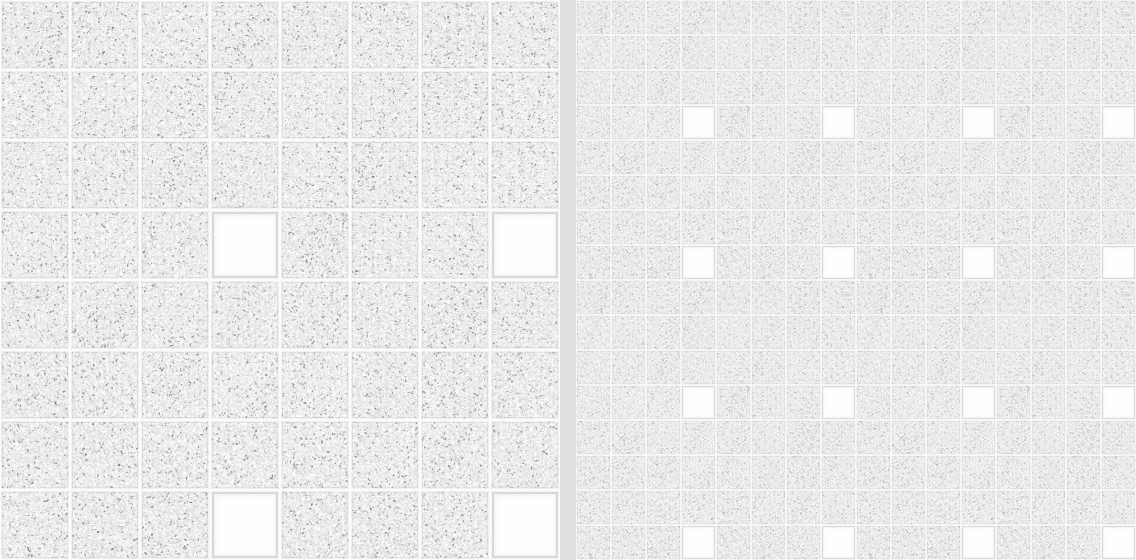
Left, the tile; right, the same tile 2 across and 2 down.
A WebGL 1 fragment shader for this pattern:

```glsl
precision highp float;
// Suspended ceiling: speckled mineral tiles in a white grid, with square light panels.

uniform vec2 u_resolution;

const float TILES = 8.0;          // tiles across and down
const float PANEL_PERIOD = 4.0;   // one light panel per 4 by 4 tiles
const float GRAIN_CELLS = 440.0;  // fine grain lattice across the canvas
const float FLECK_CELLS = 230.0;  // dark fleck lattice across the canvas
const float BAR_HALF = 0.023;     // half bar width, in tiles

const vec3 BAR_COLOR = vec3(0.985);
const vec3 TILE_COLOR = vec3(0.932);
const vec3 SHADOW_COLOR = vec3(0.76);
const vec3 FRAME_COLOR = vec3(0.94);
const vec3 LIGHT_COLOR = vec3(0.998);

float hash(vec2 p) {
  return fract(sin(dot(p, vec2(127.1, 311.7))) * 43758.5453);
}

// Value noise that wraps over the unit square.
float wrappedNoise(vec2 uv, float cells) {
  vec2 p = uv * cells;
  vec2 i = floor(p);
  vec2 f = fract(p);
  f = f * f * (3.0 - 2.0 * f);
  vec2 a = mod(i, cells);
  vec2 b = mod(i + 1.0, cells);
  return mix(mix(hash(a), hash(vec2(b.x, a.y)), f.x),
             mix(hash(vec2(a.x, b.y)), hash(b), f.x), f.y);
}

// Share of a pixel centred at d that lies between lo and hi.
float band(float d, float lo, float hi, float pixel) {
  float overlap = min(d + 0.5 * pixel, hi) - max(d - 0.5 * pixel, lo);
  return clamp(overlap / pixel, 0.0, 1.0);
}

// Darkness of scattered, randomly turned flecks with ragged outlines.
float flecks(vec2 uv, float cells, float pixel) {
  vec2 p = uv * cells;
  vec2 base = floor(p);
  float ragged = 0.9 * (wrappedNoise(uv, 2.0 * cells) - 0.5);
  float dark = 0.0;
  for (int y = -1; y <= 1; y++) {
    for (int x = -1; x <= 1; x++) {
      vec2 cell = base + vec2(float(x), float(y));
      vec2 id = mod(cell, cells);
      vec2 center = cell + vec2(hash(id + 11.3), hash(id + 47.9));
      float angle = 6.2832 * hash(id + 71.7);
      float c = cos(angle);
      float s = sin(angle);
      vec2 d = mat2(c, -s, s, c) * (p - center);
      vec2 radii = mix(vec2(0.26, 0.18), vec2(0.56, 0.34), hash(id + 93.1));
      float soft = min(0.5 * pixel * cells / radii.y, 0.9);
      float reach = length(d / radii) + ragged;
      float cover = 1.0 - smoothstep(1.0 - soft, 1.0 + soft, reach);
      float depth = 0.4 * pow(hash(id + 29.5), 6.0);
      dark = max(dark, cover * depth);
    }
  }
  return dark;
}

// Mineral tile: slight tone shift per tile, fine grain and flecks.
vec3 mineralTile(vec2 uv, vec2 id, float pixel) {
  float tone = 0.006 * (hash(id + 5.3) - 0.5);
  float grain = 0.14 * (wrappedNoise(uv, GRAIN_CELLS) - 0.5);
  return TILE_COLOR + tone + grain - flecks(uv, FLECK_CELLS, pixel);
}

// Light panel: thin outline, pale frame, inner line and softly shaded diffuser.
vec3 lightPanel(float edge, float pixel) {
  float glow = 0.05 * exp(-max(edge - 0.058, 0.0) * 28.0);
  vec3 color = mix(FRAME_COLOR, LIGHT_COLOR - glow, band(edge, 0.055, 1.0, pixel));
  color = mix(color, SHADOW_COLOR, band(edge, 0.026, 0.035, pixel));
  return mix(color, SHADOW_COLOR, band(edge, 0.049, 0.057, pixel));
}

void main() {
  vec2 uv = gl_FragCoord.xy / u_resolution;
  float pixel = 1.0 / min(u_resolution.x, u_resolution.y);
  float tilePixel = pixel * TILES;

  vec2 id = mod(floor(uv * TILES), TILES);
  vec2 side = abs(fract(uv * TILES) - 0.5);
  float edge = 0.5 - max(side.x, side.y);

  // Panels sit in the last column and lowest row of each block.
  vec2 slot = mod(id, PANEL_PERIOD);
  bool isPanel = slot.x > PANEL_PERIOD - 1.5 && slot.y < 0.5;

  vec3 color;
  if (isPanel) {
    color = lightPanel(edge, tilePixel);
  } else {
    color = mineralTile(uv, id, pixel);
    // Uneven contact shadow where the tile meets the bar.
    float strength = mix(0.3, 1.0, wrappedNoise(uv, 160.0));
    color = mix(color, SHADOW_COLOR, strength * band(edge, BAR_HALF, 0.035, tilePixel));
  }

  color = mix(color, BAR_COLOR, band(edge, -1.0, BAR_HALF, tilePixel));
  gl_FragColor = vec4(clamp(color, 0.0, 1.0), 1.0);
}
```
